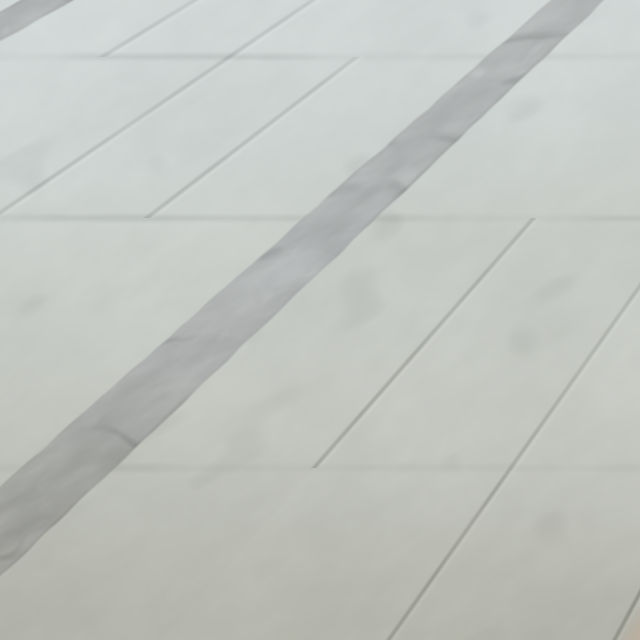
A WebGL 1 fragment shader for this texture:

```glsl
precision highp float;
// Pale stone paving seen in perspective, crossed by grey cobbled bands.
// Each point is projected to floor coordinates: s fans out from a vanishing
// point and r counts slab rows; joints, bands and wear are built on those.
uniform vec2 u_resolution;

const vec2 VANISH = vec2(2.09, 2.0885);   // where the long joints meet
const float PERIOD = 0.761;               // four slabs and one band
const float SLAB = 0.169;
const float BAND_START = 4.0 * SLAB;
const float BAND_OFFSET = 1.048;
const float COBBLE = 0.34;                // cobble length in rows

const vec3 FAR_STONE = vec3(0.815, 0.843, 0.838);
const vec3 MID_STONE = vec3(0.778, 0.792, 0.768);
const vec3 NEAR_STONE = vec3(0.706, 0.712, 0.675);
const vec3 FAR_BAND = vec3(0.692, 0.704, 0.702);
const vec3 NEAR_BAND = vec3(0.618, 0.622, 0.600);
const vec3 WARM_TINT = vec3(0.035, -0.02, -0.04);

float hash(vec2 p) {
  return fract(sin(dot(p, vec2(127.1, 311.7))) * 43758.5453);
}

float noise(vec2 p) {
  vec2 i = floor(p);
  vec2 f = fract(p);
  f = f * f * (3.0 - 2.0 * f);
  float low = mix(hash(i), hash(i + vec2(1.0, 0.0)), f.x);
  float high = mix(hash(i + vec2(0.0, 1.0)), hash(i + vec2(1.0, 1.0)), f.x);
  return mix(low, high, f.y);
}

float fbm(vec2 p) {
  float sum = 0.0;
  float gain = 0.53;
  for (int i = 0; i < 4; i++) {
    sum += gain * noise(p);
    p = p * 2.03 + 7.3;
    gain *= 0.5;
  }
  return sum;
}

vec2 rotate(vec2 p, float angle) {
  float c = cos(angle);
  float s = sin(angle);
  return vec2(c * p.x + s * p.y, c * p.y - s * p.x);
}

// Soft line of the given half width around zero distance
float line(float dist, float halfWidth, float pixel) {
  return 1.0 - smoothstep(0.0, halfWidth + pixel, abs(dist));
}

// Distance to the nearest whole number
float toInteger(float x) {
  return abs(fract(x + 0.5) - 0.5);
}

vec3 slabColor(vec2 p, float u, float column, float r, float across, float along, float pixel) {
  vec3 color = mix(NEAR_STONE, MID_STONE, smoothstep(-0.05, 0.5, p.y));
  color = mix(color, FAR_STONE, smoothstep(0.4, 1.0, p.y - 0.12 * p.x + 0.05));

  // Mottling, per-slab tone and scattered smudges
  float row = floor(r);
  color += 0.008 * (hash(vec2(floor(u / SLAB) + 5.0 * column, row)) - 0.5);
  color += 0.035 * (fbm(p * 6.0) - 0.5);
  color += 0.022 * (fbm(rotate(p, 0.6) * vec2(22.0, 42.0)) - 0.5);
  float smudge = noise(rotate(p, 0.5) * vec2(11.0, 19.0) + 3.7);
  color -= 0.028 * smoothstep(0.82, 1.0, smudge);

  // Long joints: the middle one runs on, the outer two alternate by row
  float k = floor(u / SLAB + 0.5);
  float odd = mod(row, 2.0);
  float present = (k == 2.0 || k == 1.0 + 2.0 * odd) ? 1.0 : 0.0;
  float gap = (u - k * SLAB) * across;
  float depth = mix(0.13, 0.06, p.y) * (0.75 + 0.5 * noise(p * 14.0));
  color -= present * depth * line(gap, 0.0042, pixel);
  color += present * 0.018 * line(gap - 0.0055, 0.004, pixel);

  // Cross joints, worn away in places
  float wear = 0.3 + 0.7 * smoothstep(0.25, 0.75, noise(vec2(p.x * 5.0, floor(r + 0.5) * 3.0)));
  float wobble = 0.003 * (noise(p * 16.0) - 0.5);
  color -= 0.055 * wear * line(toInteger(r) * along + wobble, 0.0085, pixel);

  // Warm strip in the near corner
  float corner = smoothstep(0.955, 1.0, p.x - 0.55 * p.y);
  return color + WARM_TINT * corner * smoothstep(0.12, 0.0, p.y);
}

vec3 bandColor(vec2 p, float u, float column, float r, float across, float along, float pixel) {
  vec3 color = mix(NEAR_BAND, FAR_BAND, smoothstep(0.05, 0.6, p.y));

  // Cobble tone and slanted streaks
  float c = r / COBBLE - 0.47 + 0.35 * (noise(p * 18.0) - 0.5);
  float contrast = mix(1.0, 0.45, step(column, -1.0));
  color += 0.05 * contrast * (hash(vec2(floor(c), column)) - 0.5);
  float streak = fbm(rotate(p, 0.52) * vec2(13.0, 38.0));
  color += 0.24 * contrast * (streak - 0.5);
  float chip = noise(rotate(p, 0.7) * vec2(21.0, 36.0) + 11.0);
  color += 0.07 * contrast * smoothstep(0.8, 1.0, chip);

  // Broken gaps between cobbles and the shadowed right edge
  float broken = smoothstep(0.35, 0.75, noise(p * vec2(17.0, 13.0) + 2.0));
  color -= 0.13 * contrast * broken * line(toInteger(c) * COBBLE * along, 0.009, pixel);
  float edge = (PERIOD - u) * across;
  float shade = 0.05 + 0.13 * smoothstep(0.4, 0.8, noise(p * 15.0 + 5.0));
  color -= shade * contrast * line(edge, 0.009, pixel);
  color -= 0.03 * line((u - BAND_START) * across, 0.006, pixel);
  return color;
}

void main() {
  vec2 p = gl_FragCoord.xy / u_resolution;
  float pixel = 1.0 / min(u_resolution.x, u_resolution.y);

  // Project onto the floor, keeping scales back to canvas distance
  float depth = VANISH.y - p.y;
  float s = (p.x - VANISH.x) / depth;
  float r = 6.664 - 6.667 / depth;
  float across = depth / sqrt(1.0 + s * s);
  float along = depth * depth / 6.667;
  float column = floor((s + BAND_OFFSET) / PERIOD);
  float u = s + BAND_OFFSET - column * PERIOD;

  // Blend slabs and band over softened, slightly uneven edges
  vec3 slab = slabColor(p, u, column, r, across, along, pixel);
  vec3 band = bandColor(p, u, column, r, across, along, pixel);
  float inset = min(u - BAND_START, PERIOD - u) * across;
  inset += 0.003 * (noise(p * 30.0) - 0.5);
  gl_FragColor = vec4(mix(slab, band, smoothstep(0.0, 0.004 + pixel, inset)), 1.0);
}
```
